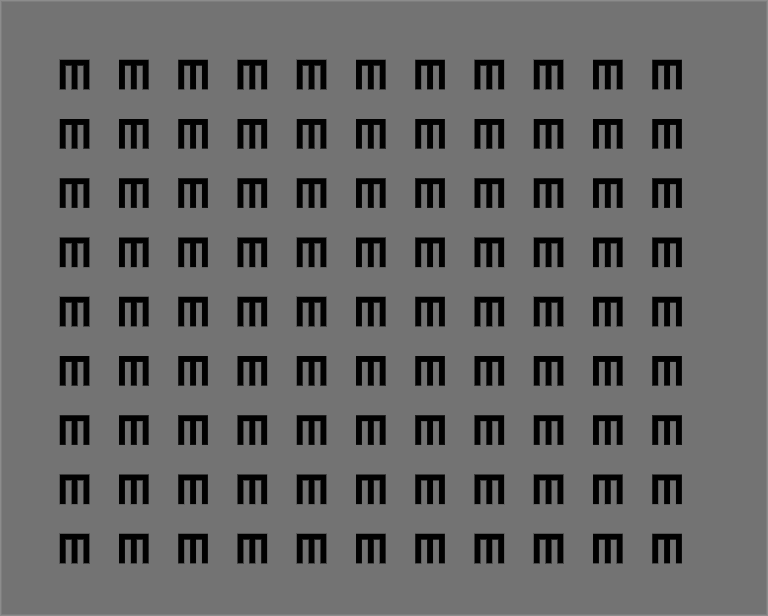
Reproduce this pattern procedurally as a WebGL 2 fragment shader.

```glsl
#version 300 es
precision highp float;
// Grid of black three-legged combs on plain grey, framed by a thin light rim.
// The nearest grid cell is found by rounding, then one comb is drawn there as
// a square minus two mirrored slots. The plain margin and even rim wrap cleanly.

#define CELLS 12.962               // grid pitches across the canvas width
#define COUNT vec2(11.0, 9.0)      // combs across and down
#define SHIFT 0.0085               // small offset of the grid, in pitches
#define UNITS 10.0                 // stroke widths per pitch (comb is 5 x 5)
#define RIM 0.0019                 // rim width, in canvas widths
#define GROUND vec3(0.45)
#define INK vec3(0.005)
#define RIM_COLOR vec3(0.55)

uniform vec2 u_resolution;
out vec4 fragColor;

// Signed distance to a comb centred at the origin, y pointing down,
// measured in stroke widths.
float combDistance(vec2 p) {
    vec2 a = abs(p);
    float square = max(a.x, a.y) - 2.5;
    float slots = max(abs(a.x - 1.0) - 0.5, -1.5 - p.y);
    return max(square, -slots);
}

// Smooth fill of a distance, given the size of one pixel in its units.
float coverage(float d, float pixel) {
    return clamp(0.5 - d / pixel, 0.0, 1.0);
}

void main() {
    float width = u_resolution.x;

    // Grid position, counted from the upper left corner
    vec2 fromTop = vec2(gl_FragCoord.x, u_resolution.y - gl_FragCoord.y);
    vec2 grid = fromTop / width * CELLS - SHIFT - 0.25;
    vec2 cell = clamp(floor(grid + 0.5), vec2(1.0), COUNT);

    // Comb in the nearest cell
    float comb = combDistance((grid - cell) * UNITS);
    vec3 color = mix(GROUND, INK, coverage(comb, UNITS * CELLS / width));

    // Rim along all four edges
    vec2 inset = min(gl_FragCoord.xy, u_resolution - gl_FragCoord.xy) / width;
    float rim = min(inset.x, inset.y) - RIM;
    color = mix(color, RIM_COLOR, coverage(rim, 1.0 / width));

    fragColor = vec4(color, 1.0);
}
```
